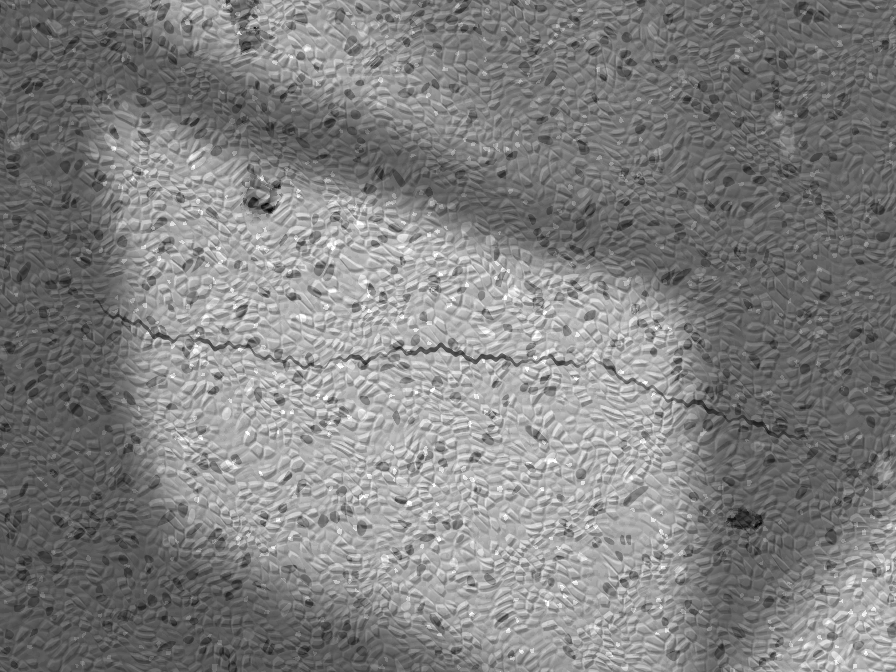
A Shadertoy shader for this texture:

```glsl
// Rough grey concrete with embedded stone chips, a thin crack and soft window-shaped light.
#define SHADE_TONE 0.365
#define LIT_TONE 0.70
#define CHIP_SCALE 52.0
#define RELIEF_SCALE 72.0
#define RELIEF_DEPTH 0.30
#define CHIP_SHARE 0.19
#define CRACK_WIDTH 0.0026
#define GRAIN 0.10

float hash(vec2 p) {
    vec3 q = fract(vec3(p.xyx) * 0.1031);
    q += dot(q, q.yzx + 33.33);
    return fract((q.x + q.y) * q.z);
}

// Returns nearest distance, gap to the second cell, and the cell's random value
vec3 cellular(vec2 p) {
    vec2 base = floor(p);
    float near = 9.0, second = 9.0, id = 0.0;
    for (int j = -1; j <= 1; j++)
    for (int i = -1; i <= 1; i++) {
        vec2 cell = base + vec2(i, j);
        vec2 seed = cell + vec2(hash(cell), hash(cell + 71.7));
        float d = length(p - seed);
        if (d < near) { second = near; near = d; id = hash(cell + 19.3); }
        else second = min(second, d);
    }
    return vec3(near, second - near, id);
}

// Bend the lattice so the stones point in varied directions
vec2 warp(vec2 p) {
    return p + 0.010 * sin(p.yx * vec2(31.0, 27.0) + 2.0 * sin(p * 17.0))
             + 0.003 * sin(p.yx * vec2(113.0, 97.0));
}

float surfaceHeight(vec2 p) {
    vec2 q = warp(p) * RELIEF_SCALE * vec2(0.85, 1.15);
    vec3 c = cellular(q);
    return c.z * smoothstep(0.0, 0.35, c.y) - 0.45 * c.x;
}

// Soft pools of light: main pane, upper band and lower right corner
float lightAt(vec2 p) {
    float pane = smoothstep(-0.045, 0.05, 0.900 - 0.35 * p.x - p.y);
    pane *= smoothstep(-0.035, 0.06, p.x - 0.139 - 0.128 * (0.826 - p.y));
    pane *= smoothstep(-0.07, 0.08, p.y - 0.316 + 0.43 * p.x);
    pane *= 1.0 - smoothstep(0.97, 1.09, p.x);
    pane *= 1.0 - 0.28 * smoothstep(0.15, 0.65, length((p - vec2(0.70, 0.50)) * vec2(0.9, 1.0)));

    float band = smoothstep(-0.045, 0.06, p.y - 1.029 + 0.38 * p.x);
    band *= smoothstep(0.12, 0.27, p.x) * (1.0 - smoothstep(0.88, 1.10, p.x));
    float fade = smoothstep(-0.08, 0.20, p.x - 0.47 - 0.85 * (1.0 - p.y));
    band *= mix(0.82, 0.27, fade);

    float corner = smoothstep(-0.08, 0.17, 0.305 + 1.16 * (p.x - 1.333) - p.y);
    return max(max(pane, band), 0.95 * corner);
}

float segmentDistance(vec2 p, vec2 a, vec2 b) {
    vec2 ab = b - a;
    return length(p - a - ab * clamp(dot(p - a, ab) / dot(ab, ab), 0.0, 1.0));
}

float crackMask(vec2 p, float px) {
    const vec2 path[9] = vec2[9](vec2(0.14, 0.548), vec2(0.23, 0.503), vec2(0.35, 0.484),
        vec2(0.45, 0.455), vec2(0.64, 0.482), vec2(0.72, 0.466), vec2(0.89, 0.460),
        vec2(0.97, 0.418), vec2(1.20, 0.343));
    vec2 q = p;
    q.y += 0.004 * sin(p.x * 83.0) + 0.003 * sin(p.x * 197.0 + 1.0) + 0.0015 * sin(p.x * 419.0);
    float d = 9.0;
    for (int i = 0; i < 8; i++) d = min(d, segmentDistance(q, path[i], path[i + 1]));
    float wear = 0.55 + 0.45 * sin(p.x * 39.0 + 2.0 * sin(p.x * 23.0));
    float width = CRACK_WIDTH * (0.45 + 0.75 * wear);
    return (1.0 - smoothstep(width - 0.4 * px, width + px, d)) * (0.5 + 0.4 * wear);
}

// Stains are negative and pale flakes positive
float spotTone(vec2 p, float rough) {
    const vec4 spots[9] = vec4[9](vec4(0.361, 0.985, 0.022, 0.030), vec4(0.370, 0.940, 0.018, 0.019),
        vec4(0.387, 0.706, 0.027, 0.027), vec4(1.106, 0.226, 0.025, 0.016),
        vec4(0.026, 0.789, 0.012, 0.010), vec4(1.172, 0.785, 0.013, 0.021),
        vec4(1.157, 0.824, 0.011, 0.012), vec4(1.316, 0.302, 0.012, 0.020),
        vec4(1.012, 0.147, 0.009, 0.010));
    float tone = 0.0;
    for (int i = 0; i < 9; i++) {
        float d = length((p - spots[i].xy) / spots[i].zw) + rough;
        float mask = 1.0 - smoothstep(0.72, 1.18, d);
        tone += mask * (i < 3 ? -0.36 : i == 3 ? -0.50 : 0.32);
    }
    return tone;
}

void mainImage(out vec4 fragColor, in vec2 fragCoord) {
    vec2 p = fragCoord / iResolution.y;
    float px = 1.0 / iResolution.y;
    float light = lightAt(p + 0.006 * sin(p.yx * 19.0));
    float shade = SHADE_TONE + 0.035 * smoothstep(0.1, 1.2, p.x) - 0.025 * (1.0 - p.y);
    float tone = mix(shade, LIT_TONE, light);

    // Raised grains catch light from the upper left
    vec2 toLight = vec2(-0.0012, 0.0026);
    float slope = surfaceHeight(p - toLight) - surfaceHeight(p + toLight);
    float texture0 = RELIEF_DEPTH * clamp(slope, -0.9, 0.8);

    // Angular chips: mostly dark, a few pale
    vec3 chip = cellular(warp(p + 3.1) * CHIP_SCALE);
    float edge = 1.5 * px * CHIP_SCALE;
    float body = smoothstep(0.10, 0.10 + edge, chip.y) * (1.0 - smoothstep(0.38, 0.38 + edge, chip.x));
    texture0 -= 0.30 * body * step(chip.z, CHIP_SHARE);
    texture0 += 0.22 * body * step(0.965, chip.z);

    // Fine sand
    vec3 sand = cellular(p * 170.0);
    texture0 += GRAIN * (sand.z - 0.45) + 0.25 * step(0.985, sand.z);

    tone *= 1.0 + texture0 + spotTone(p, 0.5 * (sand.z - 0.5) + 0.4 * (chip.z - 0.5));
    tone *= 1.0 - 0.62 * crackMask(p, px);
    fragColor = vec4(vec3(clamp(tone, 0.0, 1.0)), 1.0);
}
```
